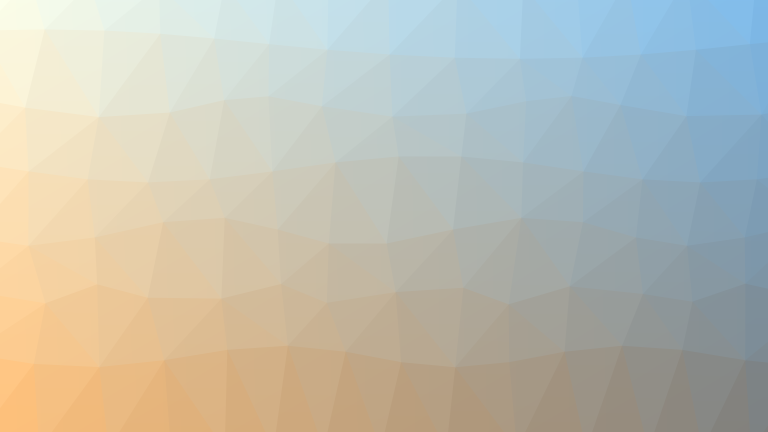
This background is drawn by a Shadertoy shader. Its source:

```glsl
// A low-poly mesh of soft triangles, tinted from cream, blue, orange and grey corners.

// Corner colours
const vec3 CREAM  = vec3(0.99, 1.00, 0.92);
const vec3 BLUE   = vec3(0.49, 0.73, 0.92);
const vec3 ORANGE = vec3(1.00, 0.75, 0.47);
const vec3 GREY   = vec3(0.49, 0.49, 0.48);

// Mesh layout, in canvas heights; rows count downward from the top
const vec2 CELL = vec2(0.1382, 0.1446);
const vec2 FIRST_VERTEX = vec2(0.0856, 1.0425);
const int LAST_ROW = 7;
const float FLATNESS = 0.85;   // 1 = one colour per triangle, 0 = smooth gradient

// Each row of vertices sways along x and y: amplitude, period and peak in columns
const vec3 SWAY_X[8] = vec3[8](
    vec3(0.020, 5.0, 3.0), vec3(0.019, 8.7, 0.5), vec3(0.032, 5.3, 2.2),
    vec3(0.021, 16.0, 9.0), vec3(0.021, 6.0, 2.7), vec3(0.021, 3.3, 0.2),
    vec3(0.028, 13.0, 3.8), vec3(0.034, 8.0, 1.8));
// The last, very long wave sinks the bottom row below the canvas
const vec3 SWAY_Y[8] = vec3[8](
    vec3(0.010, 6.0, 2.0), vec3(0.034, 16.0, 8.0), vec3(0.025, 5.1, 1.2),
    vec3(0.031, 9.0, 2.0), vec3(0.033, 5.5, 0.0), vec3(0.024, 2.72, -0.2),
    vec3(0.025, 6.2, 7.0), vec3(0.070, 1000.0, 0.0));

float wave(vec3 sway, float column) {
    return sway.x * cos(6.28319 * (column - sway.z) / sway.y);
}

vec2 meshVertex(int column, int row) {
    float c = float(column);
    vec2 offset = vec2(wave(SWAY_X[row], c), -wave(SWAY_Y[row], c));
    return FIRST_VERTEX + vec2(c, -float(row)) * CELL + offset;
}

vec3 cornerGradient(vec2 uv) {
    uv = clamp(uv, 0.0, 1.0);
    return mix(mix(ORANGE, GREY, uv.x), mix(CREAM, BLUE, uv.x), uv.y);
}

float cross2(vec2 a, vec2 b) { return a.x * b.y - a.y * b.x; }

// Signed distance to the line through a and b, positive on its left
float lineDistance(vec2 p, vec2 a, vec2 b) {
    return cross2(b - a, p - a) / length(b - a);
}

// Adds a triangle's colour (rgb) and pixel coverage (a)
void addTriangle(inout vec4 sum, vec2 p, vec2 a, vec2 b, vec2 c, float aspect, float pixel) {
    float side = sign(cross2(b - a, c - a));
    float inside = min(min(side * lineDistance(p, a, b), side * lineDistance(p, b, c)),
                       side * lineDistance(p, c, a));
    float coverage = clamp(inside / pixel + 0.5, 0.0, 1.0);
    vec2 shadePoint = mix(p, (a + b + c) / 3.0, FLATNESS);
    sum += coverage * vec4(cornerGradient(shadePoint / vec2(aspect, 1.0)), 1.0);
}

void mainImage(out vec4 fragColor, in vec2 fragCoord) {
    float pixel = 1.0 / iResolution.y;
    float aspect = iResolution.x * pixel;
    vec2 p = fragCoord * pixel;
    ivec2 home = ivec2(floor((p - FIRST_VERTEX) * vec2(1.0, -1.0) / CELL));

    // Swayed cells can reach into their neighbours, so test all nine
    vec4 sum = vec4(0.0);
    for (int dy = -1; dy <= 1; dy++) {
        int row = home.y + dy;
        if (row < 0 || row >= LAST_ROW) continue;
        for (int dx = -1; dx <= 1; dx++) {
            int column = home.x + dx;
            vec2 a = meshVertex(column, row);
            vec2 b = meshVertex(column + 1, row);
            vec2 c = meshVertex(column, row + 1);
            vec2 d = meshVertex(column + 1, row + 1);

            // Split each cell along its shorter diagonal
            if (distance(a, d) < distance(b, c)) {
                addTriangle(sum, p, a, b, d, aspect, pixel);
                addTriangle(sum, p, a, d, c, aspect, pixel);
            } else {
                addTriangle(sum, p, a, b, c, aspect, pixel);
                addTriangle(sum, p, b, d, c, aspect, pixel);
            }
        }
    }
    fragColor = vec4(sum.rgb / max(sum.a, 0.0001), 1.0);
}
```
